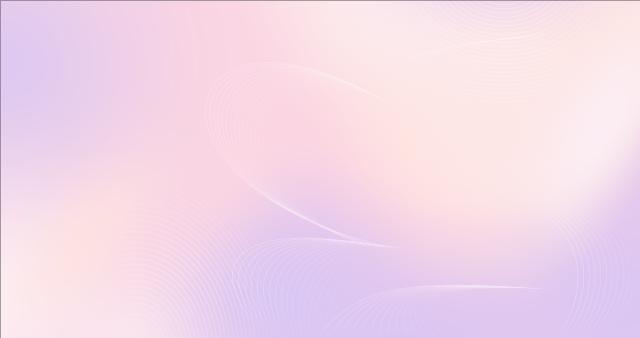
This background is drawn by a Shadertoy shader. Its source:

```glsl
const vec3 PINK = vec3(0.985, 0.835, 0.885);
const vec3 CREAM = vec3(0.992, 0.902, 0.900);
const vec3 PEACH = vec3(0.998, 0.890, 0.870);
const vec3 MIST = vec3(0.985, 0.935, 0.960);
const vec3 LILAC = vec3(0.870, 0.785, 0.945);
const vec3 ORCHID = vec3(0.900, 0.785, 0.930);
const vec3 PERIWINKLE = vec3(0.845, 0.775, 0.955);
const vec3 BORDER = vec3(0.42, 0.40, 0.45);

const float LINE_HALF_WIDTH = 0.0010;
const float LINE_LIMIT = 0.45;
const float BORDER_WIDTH = 0.0018;
const float RING_SPACING = 0.0125;
const int CURVE_STEPS = 24;

// Soft tilted ellipse, 1 at its centre
float glow(vec2 p, vec2 centre, vec2 radii, float angle) {
    float c = cos(angle), s = sin(angle);
    vec2 q = p - centre;
    q = vec2(c * q.x + s * q.y, c * q.y - s * q.x) / radii;
    return exp(-dot(q, q));
}

float stroke(float d) {
    return clamp((LINE_HALF_WIDTH - d) * iResolution.y + 0.5, 0.0, 1.0);
}

vec2 bezier(mat4x2 k, float t) {
    float u = 1.0 - t;
    return k * vec4(u * u * u, 3.0 * u * u * t, 3.0 * u * t * t, t * t * t);
}

// x: distance to the curve, y: position along it
vec2 curveDistance(vec2 p, mat4x2 k) {
    vec2 best = vec2(1e3, 0.0);
    vec2 a = k[0];
    for (int i = 1; i <= CURVE_STEPS; i++) {
        vec2 b = bezier(k, float(i) / float(CURVE_STEPS));
        vec2 ab = b - a;
        float h = clamp(dot(p - a, ab) / dot(ab, ab), 0.0, 1.0);
        float d = length(p - a - h * ab);
        if (d < best.x) best = vec2(d, (float(i - 1) + h) / float(CURVE_STEPS));
        a = b;
    }
    return best;
}

// Lines blended from one curve to another, fading inward and at the ends
float ribbon(vec2 p, mat4x2 outer, mat4x2 inner, int count) {
    vec2 lo = outer[0], hi = outer[0];
    for (int i = 0; i < 4; i++) {
        lo = min(lo, min(outer[i], inner[i]));
        hi = max(hi, max(outer[i], inner[i]));
    }
    if (any(lessThan(p, lo)) || any(greaterThan(p, hi))) return 0.0;
    float sum = 0.0;
    for (int i = 0; i < count; i++) {
        float t = float(i) / float(count - 1);
        vec2 hit = curveDistance(p, outer * (1.0 - t) + inner * t);
        float ends = smoothstep(0.0, 0.22, min(hit.y, 1.0 - hit.y));
        sum += stroke(hit.x) * ends * (1.0 - 0.85 * t);
    }
    return sum;
}

// Evenly spaced elliptical lines
float rings(vec2 p, vec2 centre, vec2 stretch) {
    float r = length((p - centre) / stretch);
    return stroke(abs(fract(r / RING_SPACING) - 0.5) * RING_SPACING);
}

vec3 background(vec2 p) {
    vec3 col = PINK;

    // Left side
    col = mix(col, LILAC, 0.95 * glow(p, vec2(0.0, 0.80), vec2(0.40, 0.42), 0.5));
    col = mix(col, MIST, 0.95 * glow(p, vec2(0.0, 0.12), vec2(0.26, 0.32), -0.35));
    col = mix(col, MIST, 0.6 * glow(p, vec2(0.42, 0.0), vec2(0.3, 0.18), 0.0));
    col = mix(col, PEACH, 0.75 * glow(p, vec2(0.25, 0.30), vec2(0.28, 0.12), 0.85));

    // Cream field behind a slanted edge
    float slant = p.x - 0.86 - 0.58 * (1.0 - p.y);
    col = mix(col, CREAM, smoothstep(-0.22, 0.20, slant));
    col = mix(col, MIST, 0.5 * glow(p, vec2(1.14, 0.95), vec2(0.28, 0.18), 0.0));
    col = mix(col, PEACH, 0.5 * glow(p, vec2(1.20, 0.56), vec2(0.30, 0.11), -1.0));
    col = mix(col, PEACH, 0.8 * glow(p, vec2(1.87, 0.94), vec2(0.20, 0.14), 0.8));
    col = mix(col, ORCHID, 0.5 * glow(p, vec2(1.48, 1.02), vec2(0.28, 0.09), 0.0));
    col = mix(col, MIST, 0.9 * glow(p, vec2(1.78, 0.62), vec2(0.36, 0.13), 1.09));

    // Violet wave along the bottom, with a pink rim
    float rise = max(p.x - 1.5, 0.0);
    float bump = (p.x - 0.9) / 0.24;
    float crest = 0.23 + 2.1 * rise * rise + 0.2 * exp(-bump * bump);
    float wave = 1.0 - smoothstep(crest - 0.18, crest + 0.18, p.y);
    float rim = (p.y - crest - 0.06) / 0.10;
    col = mix(col, PINK, 0.5 * exp(-rim * rim) * smoothstep(0.9, 1.2, p.x) * (1.0 - smoothstep(1.5, 1.75, p.x)));
    col = mix(col, ORCHID, wave * smoothstep(0.38, 0.86, p.x));
    col = mix(col, PERIWINKLE, 0.85 * glow(p, vec2(0.84, 0.11), vec2(0.26, 0.19), 0.0));
    col = mix(col, PERIWINKLE, 0.7 * glow(p, vec2(1.22, 0.0), vec2(0.34, 0.12), 0.0));
    return mix(col, PERIWINKLE, 0.8 * glow(p, vec2(1.84, 0.10), vec2(0.26, 0.20), 0.0));
}

float lineWork(vec2 p) {
    float sum = 0.26 * ribbon(p, mat4x2(1.22, 0.255, 0.30, 0.43, 0.52, 1.12, 1.20, 0.66),
                              mat4x2(1.22, 0.255, 0.665, 0.26, 0.84, 0.95, 1.20, 0.66), 22);
    sum += 0.28 * ribbon(p, mat4x2(1.18, 0.26, 0.74, 0.355, 0.54, 0.26, 0.81, -0.03),
                         mat4x2(1.23, 0.26, 1.08, 0.31, 0.98, 0.11, 0.96, -0.03), 18);
    sum += 0.26 * ribbon(p, mat4x2(0.91, -0.03, 1.06, 0.16, 1.16, 0.175, 1.65, 0.143),
                         mat4x2(1.43, -0.03, 1.23, 0.06, 1.16, 0.175, 1.65, 0.143), 16);
    sum += 0.30 * ribbon(p, mat4x2(1.53, 0.41, 1.72, 0.335, 1.77, 0.16, 1.63, -0.03),
                         mat4x2(1.58, 0.46, 1.95, 0.38, 1.97, 0.14, 1.77, -0.03), 12);
    sum += 0.20 * ribbon(p, mat4x2(1.18, 0.815, 1.33, 0.88, 1.45, 0.875, 1.63, 0.90),
                         mat4x2(1.18, 0.815, 1.36, 0.85, 1.45, 0.89, 1.63, 0.90), 5);
    sum += 0.36 * rings(p, vec2(1.49, 1.08), vec2(1.25, 1.0)) * glow(p, vec2(1.49, 0.98), vec2(0.27, 0.34), 0.0);
    sum += 0.40 * rings(p, vec2(0.40, -0.05), vec2(1.0, 1.3)) * glow(p, vec2(0.57, 0.17), vec2(0.18, 0.22), 0.6);
    return min(sum, LINE_LIMIT);
}

void mainImage(out vec4 fragColor, in vec2 fragCoord) {
    vec2 p = fragCoord / iResolution.y;
    vec3 col = mix(background(p), vec3(1.0), lineWork(p));

    // Hairline on the top and left
    float edge = min(p.x, 1.0 - p.y);
    float hairline = clamp((BORDER_WIDTH - edge) * iResolution.y + 0.5, 0.0, 1.0);
    fragColor = vec4(mix(col, BORDER, hairline), 1.0);
}
```
